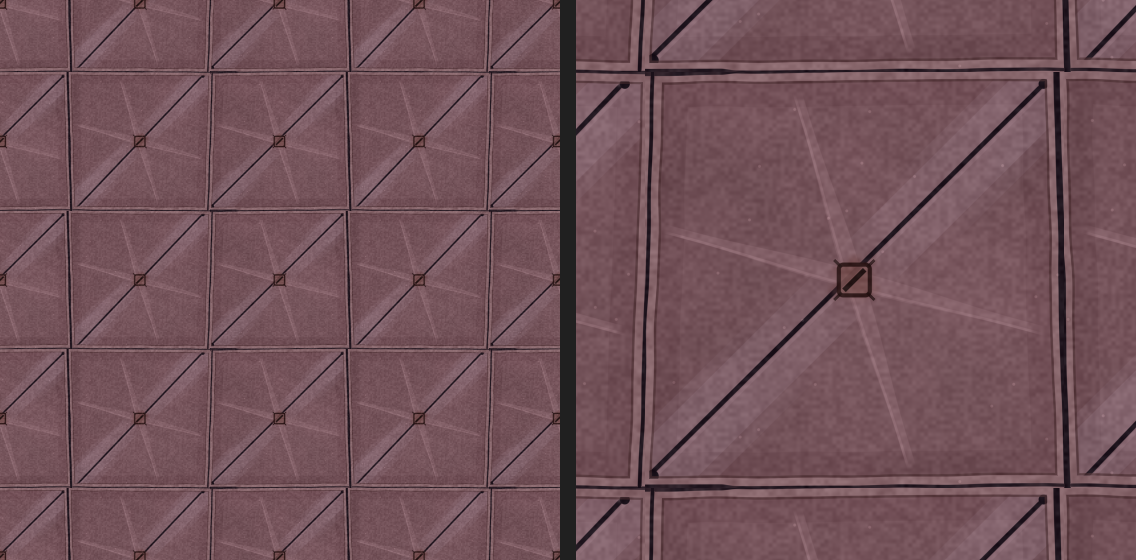
Left: the whole. Right: its middle third, enlarged.
This pattern is drawn by a WebGL 1 fragment shader. Its source:

```glsl
precision highp float;
// Four by four dusty mauve metal panels, each with a slit diagonal band, four ridges and a rusty hub.
// Distances to lines in cell units draw the parts; seams lean by alternate columns.
// Value noise adds grain, stains and specks that recur every second column.

uniform vec2 u_resolution;

float hash(vec2 p) {
  return fract(sin(dot(p, vec2(127.1, 311.7))) * 43758.5453);
}

float noise(vec2 p) {
  vec2 i = floor(p), f = fract(p);
  f = f * f * (3.0 - 2.0 * f);
  return mix(mix(hash(i), hash(i + vec2(1.0, 0.0)), f.x),
             mix(hash(i + vec2(0.0, 1.0)), hash(i + 1.0), f.x), f.y);
}

// Antialiased coverage of a shape whose distance is d, out to width w
float cover(float d, float w, float soft) {
  return 1.0 - smoothstep(w - soft, w + soft, abs(d));
}

// Faint double-edged ridge through the hub along a unit direction
float ridge(vec2 q, vec2 dir, float px) {
  float along = abs(dot(q, dir));
  float across = dot(q, vec2(-dir.y, dir.x));
  float width = mix(0.022, 0.011, smoothstep(0.05, 0.4, along));
  float body = cover(across, width, px) * 0.55 + cover(across - width * 0.7, 0.003, px) * 0.6;
  return body * (1.0 - smoothstep(0.42, 0.48, along));
}

void main() {
  vec2 uv = gl_FragCoord.xy / u_resolution;
  vec2 p = (uv - vec2(0.499, 0.5)) / vec2(0.2493, 0.2474);
  vec2 q = fract(p + 0.5) - 0.5;
  float odd = mod(floor(p.x + 0.5), 2.0);
  float px = 3.0 / u_resolution.y;
  vec2 seed = q + vec2(odd * 7.0 + 3.0, 5.0);

  // Signed distance to the nearest leaning seams
  float seamOdd = mod(floor(p.x) + 1.0, 2.0);
  float wobble = (noise(seed * 9.0) - 0.5) * 0.006;
  float dx = fract(p.x) - 0.5 - mix(0.032, -0.027, seamOdd) * q.y
           - mix(0.004, -0.005, seamOdd) + wobble;
  float dy = fract(p.y) - 0.5 - 0.003 + (odd - 0.5) * 0.012 * q.x + wobble;
  float edge = min(abs(dx), abs(dy));

  // Stained panel with a darker border frame
  float stain = noise(seed * 4.0) * 0.6 + noise(seed * 13.0) * 0.4;
  vec3 col = mix(vec3(0.43, 0.305, 0.33), vec3(0.485, 0.345, 0.375), stain);
  col += 0.015 * (1.0 - smoothstep(0.1, 0.45, length(q - vec2(0.1, -0.12))));
  col -= 0.022 * cover(edge, 0.085, px);

  // Pale diagonal band, with a fainter outer sheet towards the upper right
  float diagonal = (q.x - q.y) * 0.707;
  float upward = (q.x + q.y) * 0.707;
  float sheet = cover(diagonal, 0.105, px) * smoothstep(0.12, 0.5, abs(upward));
  float band = cover(diagonal + 0.004, 0.074, px) * smoothstep(0.0, 0.16, abs(upward));
  col += vec3(0.026, 0.03, 0.034) * sheet;
  col += vec3(0.04, 0.045, 0.05) * band * (0.65 + 0.5 * noise(seed * 7.0));

  // Ridges crossing beneath the hub
  float ridges = max(ridge(q, vec2(-0.29, 0.957), px), ridge(q, vec2(-0.965, 0.262), px));
  col = mix(col, vec3(0.58, 0.44, 0.47), ridges * 0.72);

  // Dark slit along the diagonal, and pits where it meets two corners
  vec3 dark = vec3(0.10, 0.065, 0.10);
  float slit = diagonal + mix(0.014, 0.039 * q.y, odd);
  float slitEnd = 1.0 - smoothstep(0.462, 0.48, abs(q.y));
  col = mix(col, vec3(0.61, 0.48, 0.52), cover(slit - 0.012, 0.004, px) * slitEnd * 0.35);
  col = mix(col, dark, cover(slit, 0.0055, px) * slitEnd * 0.95);
  float pitLow = cover(length(q - vec2(-0.482, -0.472)), 0.015, px) * (1.0 - odd);
  float pitHigh = cover(length(q - vec2(0.452, 0.472)), 0.012, px);
  col = mix(col, dark, max(pitLow, pitHigh));

  // Rust halo and a rounded square hub with short corner ticks
  float rust = 1.0 - smoothstep(0.025, 0.09, length(q) + 0.03 * noise(seed * 40.0));
  col = mix(col, vec3(0.40, 0.23, 0.22), rust * 0.6);
  float hub = length(max(abs(q) - 0.026, 0.0)) - 0.011;
  col = mix(col, vec3(0.46, 0.31, 0.31), cover(max(hub, 0.0), 0.002, px) * 0.8);
  col = mix(col, vec3(0.16, 0.08, 0.08), cover(hub, 0.005, px) * 0.9);
  float tick = cover(abs(q.x) - abs(q.y), 0.005, px) * cover(length(q) - 0.056, 0.012, px);
  float hubSlit = cover(diagonal, 0.006, px) * cover(upward, 0.035, px);
  col = mix(col, vec3(0.14, 0.08, 0.08), max(tick * 0.7, hubSlit));

  // Raised rims on both sides of each seam, outlined in brown
  float chips = noise(seed * 45.0);
  col = mix(col, vec3(0.29, 0.18, 0.19), cover(edge - 0.026, 0.003, px) * 0.65);
  col = mix(col, vec3(0.53, 0.40, 0.42) + 0.08 * (chips - 0.5), cover(edge, 0.023, px));

  // Gaps: wider left of odd columns, and a broken thick part below even panels
  float gapX = cover(dx, mix(0.0045, 0.0075, seamOdd), px);
  float thick = (1.0 - odd) * (1.0 - smoothstep(-0.32, -0.28, q.x));
  float gapY = cover(dy, 0.004 + 0.004 * thick, px) * (0.7 + 0.3 * chips);
  col = mix(col, dark, max(gapX * 0.95, gapY));

  // Fine grain and scattered pale specks
  col += (noise(seed * 105.0) - 0.5) * 0.065 + (noise(seed * 52.0) - 0.5) * 0.03;
  vec2 speckCell = floor(seed * 38.0);
  vec2 speckAt = fract(seed * 38.0) - 0.3 - 0.4 * hash(speckCell + 9.0);
  float speck = step(0.965, hash(speckCell)) * cover(length(speckAt), 0.13, 38.0 * px);
  col += vec3(0.09, 0.08, 0.08) * speck;

  gl_FragColor = vec4(col, 1.0);
}
```
